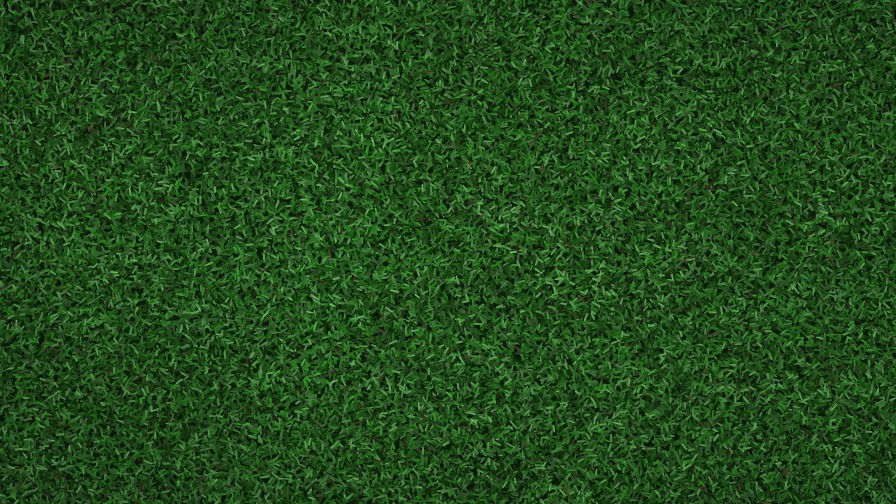
A Shadertoy shader for this texture:

```glsl
// Dense artificial turf: short, randomly turned blades piled over dark gaps.

vec3 hash3(vec2 cell) {
    vec3 p = fract(cell.xyx * vec3(0.1031, 0.1030, 0.0973));
    p += dot(p, p.yxz + 33.33);
    return fract((p.xxy + p.yzz) * p.zyx);
}

mat2 rotation(float angle) {
    float c = cos(angle), s = sin(angle);
    return mat2(c, s, -s, c);
}

// Slow uneven lighting, from layered sines
float patches(vec2 p) {
    float sum = 0.0, amplitude = 0.5;
    for (int i = 0; i < 4; i++) {
        p = rotation(1.1) * p * 1.8 + 2.3;
        sum += amplitude * sin(p.x + 1.3 * sin(p.y)) * sin(p.y + 0.7);
        amplitude *= 0.75;
    }
    return sum;
}

// Saturated or pale green, with a few dry brown strands
vec3 bladeColor(float kind, float tone) {
    vec3 vivid = mix(vec3(0.06, 0.16, 0.04), vec3(0.18, 0.52, 0.13), tone);
    vec3 pale = mix(vec3(0.12, 0.23, 0.10), vec3(0.36, 0.65, 0.32), tone);
    vec3 dry = mix(vec3(0.11, 0.12, 0.06), vec3(0.30, 0.29, 0.19), tone);
    vec3 color = mix(vivid, pale, smoothstep(0.45, 0.75, kind));
    return kind < 0.03 ? dry : color;
}

// Draws one layer of blades, one blade per grid cell
vec3 addBlades(vec3 color, vec2 p, float pixel, float layer) {
    float height = layer / 5.0;
    vec2 base = floor(p);
    for (int y = -1; y <= 1; y++) {
        for (int x = -1; x <= 1; x++) {
            vec2 cell = base + vec2(x, y);
            vec3 place = hash3(cell + layer * 37.0 + 211.0);
            vec3 look = hash3(cell + layer * 53.0 + 619.0);

            // Tapered segment
            float angle = 6.2832 * place.z;
            vec2 along = vec2(cos(angle), sin(angle));
            float halfLength = mix(0.28, 0.5, look.z);
            vec2 q = p - cell - place.xy;
            float t = clamp(dot(q, along) / halfLength, -1.0, 1.0);
            float width = 0.13 - 0.04 * t;
            float edge = length(q - along * halfLength * t) - width;
            float cover = clamp(0.5 - edge / pixel, 0.0, 1.0);

            // Higher blades and their tips catch more light
            float tone = look.y * mix(0.6, 1.08, height) * (0.95 + 0.2 * t);
            color = mix(color, bladeColor(look.x, tone), cover);
        }
    }
    return color;
}

void mainImage(out vec4 fragColor, in vec2 fragCoord) {
    vec2 uv = fragCoord / iResolution.xy;
    vec2 p = fragCoord / iResolution.y;

    // Shadowed backing
    vec3 color = vec3(0.045, 0.10, 0.035);

    // Blades, from the lowest layer to the highest
    for (int i = 0; i < 6; i++) {
        float layer = float(i);
        float scale = 58.0 + 2.0 * layer;
        vec2 q = rotation(layer * 1.37 + 0.4) * p * scale + 150.0;
        color = addBlades(color, q, scale / iResolution.y, layer);
    }

    // Broad patches and dimmer corners
    vec2 center = uv - 0.5;
    float light = 1.07 + 0.07 * patches(p * 3.0);
    light *= 1.0 - 0.45 * dot(center, center);
    fragColor = vec4(color * light, 1.0);
}
```
